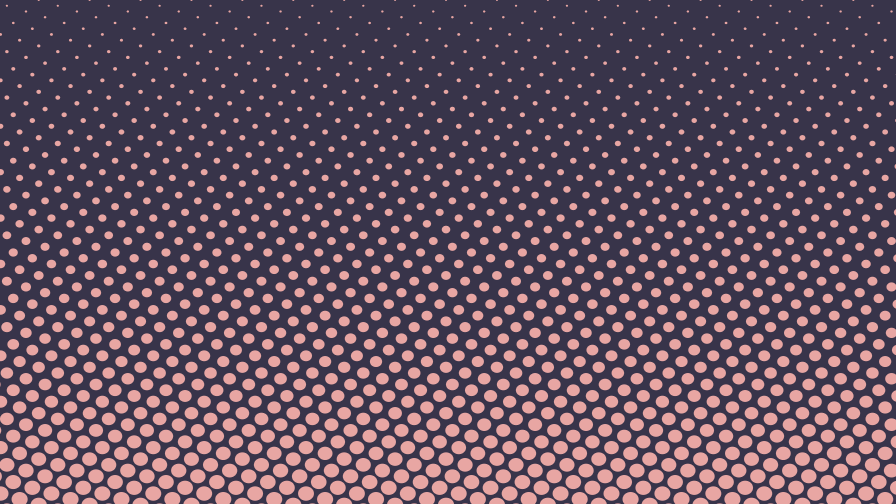
Reproduce this pattern procedurally as a WebGL 2 fragment shader.

```glsl
#version 300 es
precision highp float;

uniform vec2 u_resolution;
out vec4 fragColor;

const vec3 BACKGROUND = vec3(0.22, 0.205, 0.29);
const vec3 DOT_COLOR = vec3(0.91, 0.65, 0.64);

// Horizontal and vertical repeat of the lattice, in canvas heights
const vec2 REPEAT = vec2(0.10102, 0.09109);
const vec2 ORIGIN = vec2(0.01366, 0.8975);

// Turns canvas space by 45 degrees into unit cells
vec2 toGrid(vec2 uv, vec2 origin, vec2 period) {
    vec2 q = (uv - origin) / period;
    return 2.0 * vec2(q.x + q.y, q.x - q.y);
}

vec2 toCanvas(vec2 grid, vec2 origin, vec2 period) {
    return origin + period * vec2(grid.x + grid.y, grid.x - grid.y) * 0.25;
}

// Nearest dot centre, with every other row shifted by half a cell
vec2 staggeredCenter(vec2 grid) {
    float row = floor(grid.y + 0.5);
    float shift = 0.5 * mod(row, 2.0);
    return vec2(floor(grid.x - shift + 0.5) + shift, row);
}

// Dot radius in cells, growing towards the bottom
float dotRadius(float height) {
    return mix(0.45, 0.055, clamp(height, -0.05, 1.05));
}

float discMask(vec2 offset, float radius, float pixel) {
    return clamp(0.5 + (radius - length(offset)) / pixel, 0.0, 1.0);
}

void main() {
    vec2 uv = gl_FragCoord.xy / u_resolution.y;
    vec2 grid = toGrid(uv, ORIGIN, REPEAT);
    vec2 center = staggeredCenter(grid);
    float radius = dotRadius(toCanvas(center, ORIGIN, REPEAT).y);

    // One pixel measured in cells
    float cellSize = sqrt(REPEAT.x * REPEAT.y / 8.0);
    float pixel = 1.0 / (u_resolution.y * cellSize);

    float mask = discMask(grid - center, radius, pixel);
    fragColor = vec4(mix(BACKGROUND, DOT_COLOR, mask), 1.0);
}
```
